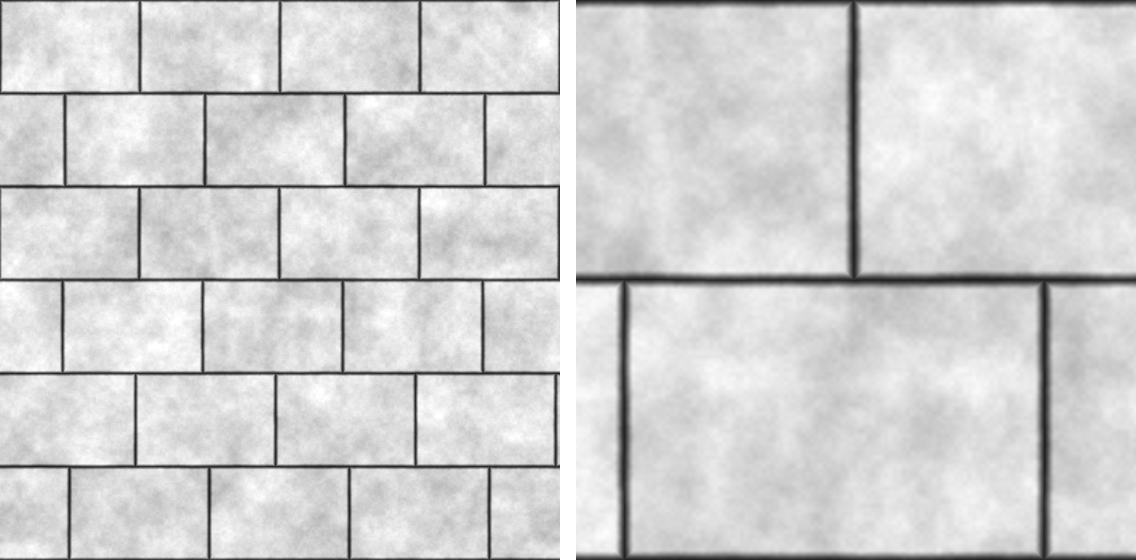
Left: the whole. Right: its middle third, enlarged.
Reproduce this texture procedurally as a WebGL 1 fragment shader.

```glsl
precision highp float;
// Pale, mottled stone blocks in a slightly uneven running bond with soft dark joints.

#define COLUMNS 4.0
#define ROWS 6.0
#define JOINT_CORE -0.001
#define JOINT_EDGE 0.0062
#define JOINT_SHADE 0.105
#define STONE_SHADE 0.868
#define MOTTLE_SCALE 12.0
#define MOTTLE_CONTRAST 0.46
#define STREAK_CONTRAST 0.07
#define BLOCK_VARIATION 0.016

uniform vec2 u_resolution;

float hash(vec2 p) {
  vec3 q = fract(p.xyx * vec3(0.1031, 0.1030, 0.0973));
  q += dot(q, q.yzx + 33.33);
  return fract((q.x + q.y) * q.z);
}

float valueNoise(vec2 p) {
  vec2 cell = floor(p);
  vec2 f = fract(p);
  f = f * f * (3.0 - 2.0 * f);
  float low = mix(hash(cell), hash(cell + vec2(1.0, 0.0)), f.x);
  float high = mix(hash(cell + vec2(0.0, 1.0)), hash(cell + 1.0), f.x);
  return mix(low, high, f.y);
}

// Six octaves, from broad clouds to fine grain.
float mottle(vec2 p) {
  float sum = 0.0;
  float total = 0.0;
  float amplitude = 1.0;
  p *= MOTTLE_SCALE;
  for (int i = 0; i < 6; i++) {
    sum += amplitude * valueNoise(p);
    total += amplitude;
    amplitude *= 0.75;
    p = p * 2.0 + 17.3;
  }
  return sum / total - 0.5;
}

// Faint brushed marks along one of four directions.
float streaks(vec2 p, float pick) {
  float angle = floor(pick * 4.0) * 0.785398;
  float c = cos(angle);
  float s = sin(angle);
  vec2 along = vec2(c * p.x + s * p.y, c * p.y - s * p.x);
  return valueNoise(along * vec2(9.0, 65.0) + 50.0) - 0.5;
}

// Half-block stagger, pulled a little left by a different amount in each row.
float rowShift(float row) {
  vec3 slip = row < 3.0 ? vec3(0.005, 0.031, 0.052) : vec3(0.005, 0.036, 0.0);
  float k = mod(row, 3.0);
  float pull = k < 0.5 ? slip.x : (k < 1.5 ? slip.y : slip.z);
  return 0.5 * (1.0 - mod(row, 2.0)) - pull;
}

void main() {
  vec2 uv = gl_FragCoord.xy / u_resolution;

  // Block layout: wrapped identity and position inside the block.
  float row = mod(floor(uv.y * ROWS), ROWS);
  float across = uv.x * COLUMNS - rowShift(row);
  vec2 id = vec2(mod(floor(across), COLUMNS), row);
  vec2 size = 1.0 / vec2(COLUMNS, ROWS);
  vec2 local = vec2(fract(across), fract(uv.y * ROWS)) * size;

  // Stone face: each block samples its own patch of noise.
  vec2 patchOrigin = 4.0 * vec2(hash(id + 3.7), hash(id + 19.1));
  vec2 p = local + patchOrigin;
  float grain = mottle(p);
  float shade = STONE_SHADE + MOTTLE_CONTRAST * grain;
  shade += STREAK_CONTRAST * hash(id + 41.3) * streaks(p, hash(id + 8.9));
  shade += BLOCK_VARIATION * (hash(id + 27.5) - 0.5);

  // Joints: soft falloff, with edges roughened slightly by the grain.
  vec2 edge = min(local, size - local);
  float distanceToJoint = min(edge.x, edge.y) + 0.002 * grain;
  float face = smoothstep(JOINT_CORE, JOINT_EDGE, distanceToJoint);
  shade = mix(JOINT_SHADE, shade, face);

  gl_FragColor = vec4(vec3(clamp(shade, 0.0, 1.0)), 1.0);
}
```
